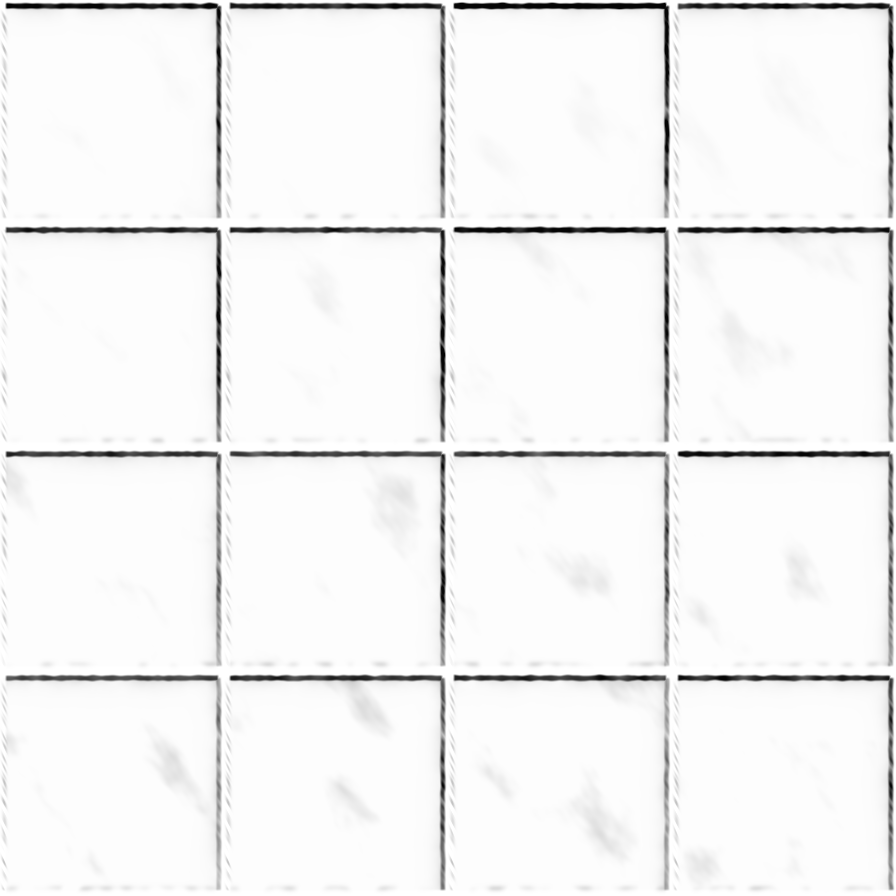
Reproduce this pattern procedurally as a Shadertoy shader.

```glsl
vec2 hash2(vec2 p) {
    vec3 q = fract(p.xyx * vec3(0.1031, 0.1030, 0.0973));
    q += dot(q, q.yzx + 33.33);
    return fract((q.xx + q.yz) * q.zy);
}

float gradientNoise(vec2 p) {
    vec2 i = floor(p), f = fract(p);
    vec2 u = f * f * f * (f * (f * 6.0 - 15.0) + 10.0);
    vec4 corner;
    for (int k = 0; k < 4; k++) {
        vec2 o = vec2(k & 1, k >> 1);
        corner[k] = dot(hash2(i + o) * 2.0 - 1.0, f - o);
    }
    return mix(mix(corner.x, corner.y, u.x), mix(corner.z, corner.w, u.x), u.y);
}

float fbm(vec2 p) {
    float sum = 0.0, gain = 1.0;
    for (int k = 0; k < 4; k++) {
        sum += gain * gradientNoise(p);
        p = p * 2.03 + 17.1;
        gain *= 0.5;
    }
    return sum;
}

// 1 between the tile margins, 0 in the gaps
float span(float t) {
    return smoothstep(0.020, 0.034, t) * smoothstep(0.020, 0.034, 1.0 - t);
}

// Dense, slightly ragged ink along the top edge
float topStroke(vec2 q, vec2 p, float strength) {
    float wobble = 0.004 * gradientNoise(p * vec2(14.0, 3.0));
    float halfWidth = 0.011 + 0.002 * strength + 0.006 * gradientNoise(p * vec2(23.0, 2.0) + 40.0);
    float d = abs(q.y - 0.973 - wobble);
    float line = 1.0 - smoothstep(halfWidth - 0.008, halfWidth + 0.005, d);
    float wear = 0.95 + 0.5 * gradientNoise(p * vec2(11.0, 4.0) + 9.0);
    return clamp(line * wear * strength * span(q.x), 0.0, 1.0);
}

// Broken ink along the right edge, cut by slanted ticks
float sideStroke(vec2 q, vec2 p, float strength) {
    float wobble = 0.005 * gradientNoise(vec2(p.y * 16.0, floor(p.x) * 5.3));
    float d = abs(q.x - 0.977 - wobble);
    float line = 1.0 - smoothstep(0.002, 0.017, d);
    float ticks = gradientNoise(vec2(q.x * 14.0, p.y * 34.0 + q.x * 45.0));
    float wear = 0.9 + 0.7 * ticks + 0.6 * gradientNoise(vec2(floor(p.x) * 3.7, p.y * 7.0));
    float fade = mix(0.55, 1.0, smoothstep(0.0, 0.45, q.y));
    return clamp(line * wear * fade * strength * span(q.y), 0.0, 1.0);
}

void mainImage(out vec4 fragColor, in vec2 fragCoord) {
    vec2 p = fragCoord / iResolution.xy * 4.0;
    vec2 id = floor(p), q = fract(p);
    vec2 vary = hash2(id + 7.0);
    float height = id.y / 3.0;
    float inside = span(q.x) * span(q.y);

    // Per-tile ink strength, weaker toward the bottom row
    float topInk = mix(0.85, 1.1, height) + 0.3 * (vary.x - 0.5);
    float sideInk = mix(0.62, 0.95, height) + 0.4 * (vary.y - 0.5);
    float ink = max(topStroke(q, p, topInk), sideStroke(q, p, sideInk));

    // Soft shade inside the inked edges
    float patches = clamp(0.6 + 0.9 * fbm(p * 5.0 + 3.0), 0.0, 1.3);
    float shade = 0.19 * exp(-max(0.973 - q.y, 0.0) / 0.026);
    shade += 0.19 * exp(-max(0.977 - q.x, 0.0) / 0.024);
    shade *= patches * inside;

    // Faint ticks on the left edge and traces on the bottom edge
    float hatch = smoothstep(-0.15, 0.4, gradientNoise(vec2(q.x * 10.0, p.y * 30.0 + q.x * 55.0)));
    shade += 0.24 * hatch * span(q.y) * exp(-pow((q.x - 0.019) / 0.011, 2.0));
    float trace = smoothstep(-0.1, 0.5, gradientNoise(p * vec2(12.0, 6.0) + 21.0));
    shade += 0.13 * trace * span(q.x) * exp(-pow((q.y - 0.034) / 0.014, 2.0));

    // Pale diagonal smudges, stronger in the lower rows
    vec2 slant = vec2(p.x + p.y * 0.6, p.y - p.x * 0.25) * vec2(3.2, 2.0);
    float smudge = smoothstep(0.22, 0.85, fbm(slant + id * 5.7));
    shade += mix(0.16, 0.03, height) * smudge * inside;

    float paper = 1.0 - 0.009 * inside;
    float value = clamp((paper - shade) * (1.0 - 0.98 * ink), 0.0, 1.0);
    fragColor = vec4(vec3(value), 1.0);
}
```
